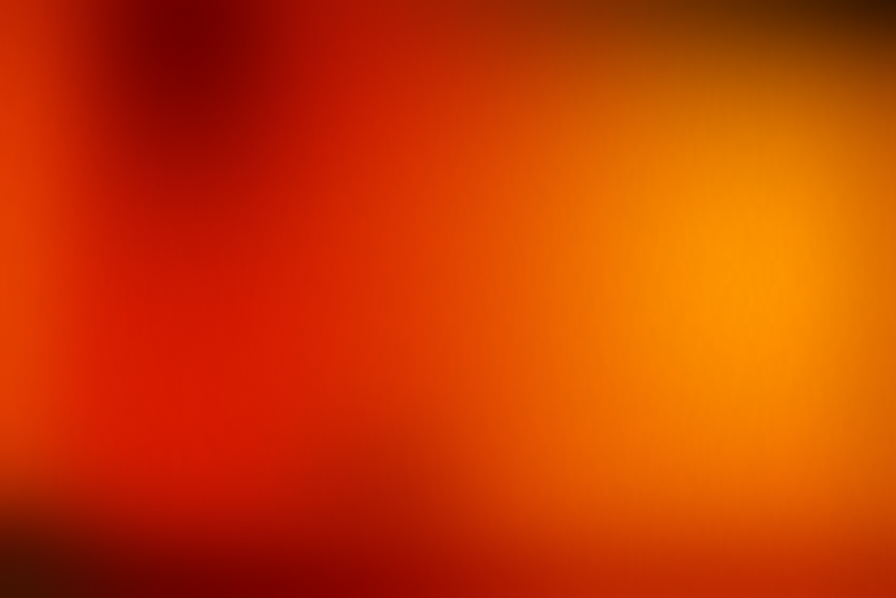
Reproduce this background procedurally as a WebGL 2 fragment shader.

```glsl
#version 300 es
precision highp float;

uniform vec2 u_resolution;
out vec4 fragColor;

#define RED vec3(0.85, 0.105, 0.005)
#define ORANGE vec3(0.90, 0.34, 0.005)
#define AMBER vec3(0.995, 0.585, 0.0)
#define EMBER vec3(0.89, 0.25, 0.005)
#define MAROON vec3(0.47, 0.0, 0.0)
#define SOOT vec3(0.26, 0.075, 0.005)
#define FLOOR_HEIGHT 0.14
#define CEILING_HEIGHT 0.155
#define GRAIN 0.012
#define STREAKS 0.016

// Soft elliptical falloff, 1 at the centre
float glow(vec2 p, vec2 centre, vec2 radius) {
    vec2 d = (p - centre) / radius;
    return exp(-dot(d, d));
}

float hash(vec2 p) {
    vec3 q = fract(vec3(p.xyx) * 0.1031);
    q += dot(q, q.yzx + 33.33);
    return fract((q.x + q.y) * q.z);
}

float valueNoise(vec2 p) {
    vec2 cell = floor(p);
    vec2 f = smoothstep(0.0, 1.0, fract(p));
    float low = mix(hash(cell), hash(cell + vec2(1.0, 0.0)), f.x);
    float high = mix(hash(cell + vec2(0.0, 1.0)), hash(cell + 1.0), f.x);
    return mix(low, high, f.y);
}

void main() {
    vec2 uv = gl_FragCoord.xy / u_resolution;

    // Red on the left turning to orange, the border leaning right near the top
    float across = uv.x - 0.12 * smoothstep(0.6, 1.0, uv.y);
    vec3 color = mix(RED, ORANGE, smoothstep(0.22, 0.72, across));

    // Bright light on the right, dark plume at the upper left
    color = mix(color, AMBER, glow(uv, vec2(0.84, 0.55), vec2(0.20, 0.38)));
    color = mix(color, MAROON, glow(uv, vec2(0.205, 0.96), vec2(0.145, 0.31)));

    // Warm left rim and dim hollow below the centre
    color = mix(color, EMBER, glow(uv, vec2(0.0, 0.5), vec2(0.085, 0.55)));
    color = mix(color, MAROON, 0.32 * glow(uv, vec2(0.42, 0.17), vec2(0.12, 0.15)));

    // Dark floor, deepest towards the left corner
    vec3 floorColor = vec3(mix(0.36, 0.62, smoothstep(0.0, 0.75, uv.x)), 0.0, 0.0);
    float floorDepth = mix(0.95, 0.55, smoothstep(0.3, 0.7, uv.x));
    float floorFade = uv.y / FLOOR_HEIGHT;
    color = mix(color, floorColor, floorDepth * exp(-floorFade * floorFade));
    color = mix(color, SOOT, glow(uv, vec2(0.0, -0.02), vec2(0.12, 0.17)));

    // Ceiling shadow grows to the right, side shadow closes the right edge
    float ceilingDepth = clamp(0.2 + uv.x - 0.45, 0.08, 0.8);
    float ceilingFade = pow((1.0 - uv.y) / CEILING_HEIGHT, 1.4);
    color *= 1.0 - ceilingDepth * exp(-ceilingFade);
    color *= 1.0 - 0.07 * smoothstep(0.87, 1.0, uv.x);

    // Faint upright streaks and fine grain
    float streak = valueNoise(uv * vec2(210.0, 45.0)) - 0.5;
    float grain = hash(floor(uv * vec2(768.0, 513.0))) - 0.5;
    color *= 1.0 + STREAKS * streak + GRAIN * grain;

    fragColor = vec4(clamp(color, 0.0, 1.0), 1.0);
}
```
